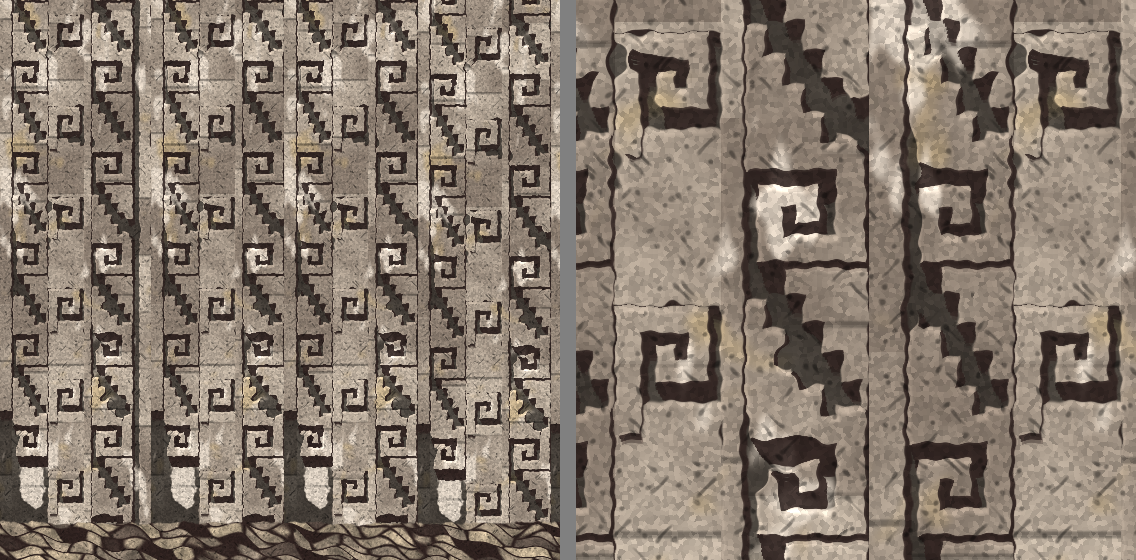
Left: the whole. Right: its middle third, enlarged.
Write a three.js fragment shader that draws this pattern.

```glsl
varying vec2 vUv;

const float ROW = 0.1628;        // height of one carved repeat
const float BAY = 0.238;         // width of one pair of bands
const float FIRST_BAY = 0.27;    // the first bay has an extra pillar
const float FLOOR_TOP = 0.066;
const vec2 TO_LIGHT = vec2(-0.28, 0.96);
const vec3 SHADOW = vec3(0.18, 0.13, 0.12);
const vec3 STONE = vec3(0.53, 0.475, 0.425);
const vec3 PALE_STONE = vec3(0.74, 0.685, 0.62);
const vec3 OCHRE = vec3(0.76, 0.66, 0.48);
const vec3 PLASTER = vec3(0.88, 0.83, 0.77);

float hash(vec2 p) {
  return fract(sin(dot(p, vec2(127.1, 311.7))) * 4375.85);
}

// Nearest distance, distance to the border, cell value
vec3 cellular(vec2 p) {
  vec2 base = floor(p);
  float first = 9.0, second = 9.0, id = 0.0;
  for (int j = -1; j <= 1; j++) {
    for (int i = -1; i <= 1; i++) {
      vec2 cell = base + vec2(float(i), float(j));
      vec2 site = cell + vec2(hash(cell), hash(cell + 31.7));
      float d = length(site - p);
      if (d < first) { second = first; first = d; id = hash(cell + 7.3); }
      else second = min(second, d);
    }
  }
  return vec3(first, second - first, id);
}

// Layered, turned sines, roughly -1 to 1
float weather(vec2 p) {
  float sum = 0.0, gain = 0.6;
  for (int i = 0; i < 4; i++) {
    p = mat2(1.5, 1.1, -1.1, 1.5) * p + 1.7;
    sum += gain * sin(p.x + 1.3 * sin(p.y * 0.8)) * sin(p.y + sin(p.x * 0.7));
    gain *= 0.7;
  }
  return sum;
}

float box(vec2 p, vec2 lo, vec2 hi, float width) {
  vec2 d = max(lo - p, p - hi) * vec2(width, 1.0);
  return max(d.x, d.y);
}

// Squared spiral rising from its lower right corner
float hook(vec2 p, float w) {
  float d = box(p, vec2(0.75, 0.0), vec2(1.0, 0.47), w);
  d = min(d, box(p, vec2(0.1, 0.0), vec2(1.0, 0.1), w));
  d = min(d, box(p, vec2(0.1, 0.0), vec2(0.31, 0.28), w));
  d = min(d, box(p, vec2(0.1, 0.2), vec2(0.61, 0.28), w));
  return min(d, box(p, vec2(0.42, 0.14), vec2(0.61, 0.28), w));
}

// Distances to the stepped block and to the opposing steps above it
vec2 stairs(vec2 p, float w) {
  vec2 d = vec2(9.0);
  for (int i = 0; i < 5; i++) {
    vec2 stepAt = vec2(0.16, 0.865) + float(i) * vec2(0.16, -0.106);
    d.x = min(d.x, box(p, vec2(0.0, 0.335), stepAt, w));
    d.y = min(d.y, box(p, stepAt + vec2(0.16, 0.02), vec2(1.02, 0.985), w));
  }
  return d;
}

float raise(float d, float height) {
  return height * smoothstep(0.009, -0.009, d);
}

float carving(vec2 p, float w, float chip) {
  vec2 steps = stairs(p, w);
  return max(raise(min(hook(p, w), steps.x) + chip, 1.0), raise(steps.y + chip, 0.7));
}

float pillar(float x, float lo, float hi) {
  return max(lo - x, x - hi);
}

float relief(vec2 q, float chip) {
  float y = fract(q.y);
  vec2 a = vec2((q.x - 0.144) / 0.376, y);
  vec2 b = vec2((q.x - 1.01) / 0.44, y);
  vec2 c = vec2((0.915 - q.x) / 0.38, fract(0.84 - q.y));
  float h = carving(b, 0.44, chip);
  if (q.y > 0.0) h = max(h, carving(a, 0.376, chip));
  float slab = box(c, vec2(-0.04, 0.35), vec2(1.03, 1.0), 0.38);
  float posts = min(pillar(q.x, 0.92, 1.002), pillar(q.x, 1.53, 1.66));
  if (q.y > 0.5) posts = min(posts, pillar(q.x, -0.02, 0.13));
  h = max(h, raise(hook(c, 0.38) + chip, 0.85));
  return max(h, max(raise(slab + chip, 0.5), raise(posts + 0.3 * chip, 0.8)));
}

// Marches towards the light over the carved surface
float castShadow(vec2 q, float height, float chip) {
  float shade = 0.0;
  for (int i = 1; i <= 9; i++) {
    float t = float(i) / 9.0;
    float over = relief(q + TO_LIGHT * 0.13 * t, chip) - height - 0.8 * t;
    shade = max(shade, smoothstep(-0.02, 0.2, over));
  }
  return shade;
}

vec3 wallColour(vec2 q) {
  float stain = weather(q * 1.6 + 3.0);
  float chip = 0.045 * smoothstep(0.35, 1.0, weather(q * 2.3 + 8.0));
  vec2 rough = q + 0.004 * sin(q.yx * 31.0 + 3.0 * sin(q * 17.0)) + 0.003 * sin(q.yx * 83.0);
  float h = relief(rough, chip);
  float column = step(0.135, q.x) + step(0.53, q.x) + step(0.92, q.x)
    + step(1.004, q.x) + step(1.48, q.x);
  float course = q.y * 1.6 + 3.0 * hash(vec2(column, 3.0));
  float tone = hash(vec2(column, floor(course)));
  vec3 col = mix(STONE, PALE_STONE, clamp(tone + 0.45 * stain, 0.0, 1.0));
  col = mix(col, OCHRE, 0.6 * smoothstep(0.4, 1.0, weather(q * 1.9 + 15.0)));
  // Pale plaster patches, the largest in the hollow at the foot
  float plaster = 0.85 * smoothstep(0.45, 0.75, weather(q * vec2(2.6, 1.4) + 22.0));
  float hollow = step(q.y, 0.0) * step(0.5, column) * step(column, 1.5);
  float patchEdge = length((q - vec2(0.36, -0.28)) / vec2(0.15, 0.27)) + 0.25 * weather(q * 5.0);
  plaster = max(plaster, hollow * smoothstep(1.05, 0.9, patchEdge));
  col = mix(col, PLASTER, plaster);
  // Joints, sunken ground and cast shadow
  float joint = smoothstep(0.03, 0.01, abs(fract(course + 0.5) - 0.5));
  col *= 1.0 - 0.3 * joint * smoothstep(-0.4, 0.4, stain);
  col *= mix(0.45 + 0.5 * max(plaster, 0.0), 1.0, smoothstep(0.0, 0.5, h));
  float rim = h - relief(rough + TO_LIGHT * 0.025, chip);
  col *= 1.0 + 0.22 * clamp(rim, -1.0, 1.0);
  return mix(col, SHADOW, (0.86 + 0.1 * stain) * castShadow(rough, h, chip));
}

// Tumbled stones at the foot of the wall
vec3 rubbleColour(vec2 p) {
  vec2 bent = p + 0.006 * sin(p.yx * 70.0);
  vec3 stones = cellular(vec2(bent.x * 22.0 + bent.y * 30.0, bent.y * 48.0));
  vec3 col = mix(STONE, mix(PALE_STONE, OCHRE, 0.4), stones.z) * (0.9 + 0.25 * weather(p * 30.0));
  float gap = smoothstep(0.02, 0.1 + 0.3 * hash(vec2(stones.z, 2.0)), stones.y);
  return mix(SHADOW, col, gap * smoothstep(0.08, 0.25, stones.z));
}

void main() {
  float bay = vUv.x < FIRST_BAY ? 0.0 : 1.0 + floor((vUv.x - FIRST_BAY) / BAY);
  float left = bay < 0.5 ? 0.0 : FIRST_BAY + (bay - 1.0) * BAY;
  float drop = bay > 2.5 ? 0.0235 : 0.0;
  vec2 q = vec2(vUv.x - left, vUv.y - 0.185 + drop) / ROW;
  float edge = FLOOR_TOP + 0.004 * weather(vUv * 30.0);
  vec3 col = mix(rubbleColour(vUv), wallColour(q), smoothstep(-0.002, 0.002, vUv.y - edge));
  // Pitted, grainy surface
  vec3 pits = cellular(q * 19.0 + 0.5 * sin(q.yx * 40.0));
  float pit = step(0.7, pits.z) * smoothstep(0.35, 0.1, pits.x) * pits.z;
  float grain = cellular(q * 55.0).z - 0.5;
  col *= (1.0 - 0.4 * pit) * (1.0 + 0.26 * grain);
  gl_FragColor = vec4(col, 1.0);
}
```
